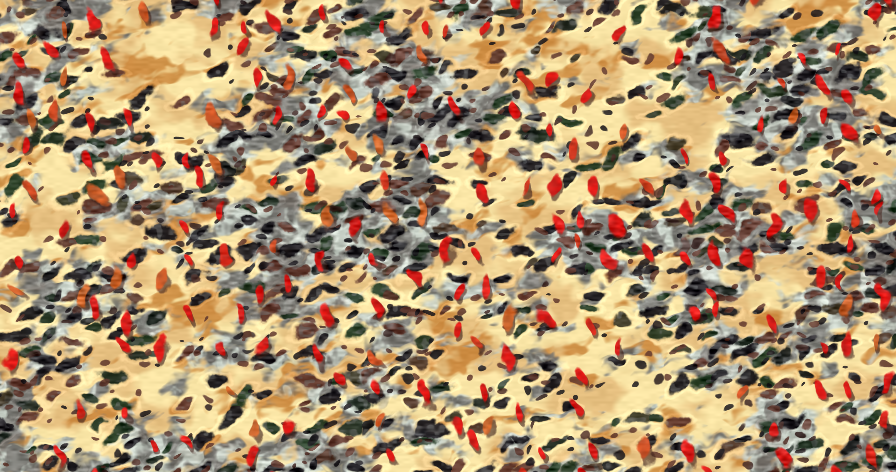
This texture is drawn by a Shadertoy shader. Its source:

```glsl
#define DARK_CELL 0.046
#define DARK_SHARE 0.66
#define DARK_TILT 0.30
#define RED_CELL 0.070
#define RED_SHARE 0.50
#define RED_TILT 1.75
#define CLUSTER_SCALE 8.0
#define WARP 0.016
#define ROUGHNESS 0.85
#define RIPPLE 0.16

const vec3 CREAM = vec3(0.98, 0.90, 0.65);
const vec3 PEACH = vec3(0.90, 0.75, 0.50);
const vec3 OCHRE = vec3(0.78, 0.50, 0.20);
const vec3 SLATE = vec3(0.41, 0.42, 0.43);
const vec3 MIST = vec3(0.74, 0.79, 0.78);
const vec3 INK = vec3(0.10, 0.09, 0.11);
const vec3 MOSS = vec3(0.13, 0.22, 0.13);
const vec3 UMBER = vec3(0.38, 0.22, 0.18);
const vec3 RED = vec3(0.85, 0.09, 0.08);

vec3 hash3(vec2 p) {
    vec3 q = fract(p.xyx * vec3(0.1031, 0.1030, 0.0973));
    q += dot(q, q.yxz + 33.33);
    return fract((q.xxy + q.yzz) * q.zyx);
}

float noise(vec2 p) {
    vec2 i = floor(p), f = fract(p);
    f = f * f * (3.0 - 2.0 * f);
    float low = mix(hash3(i).x, hash3(i + vec2(1, 0)).x, f.x);
    float high = mix(hash3(i + vec2(0, 1)).x, hash3(i + 1.0).x, f.x);
    return mix(low, high, f.y);
}

float fbm(vec2 p) {
    return 0.58 * noise(p) + 0.28 * noise(p * 2.1 + 17.3) + 0.14 * noise(p * 4.3 + 41.7);
}

// Coordinates along and across a direction
vec2 turn(vec2 p, float angle) {
    float c = cos(angle), s = sin(angle);
    return vec2(c * p.x + s * p.y, c * p.y - s * p.x);
}

float cluster(vec2 p) {
    return fbm(p * CLUSTER_SCALE + 60.0);
}

// Scattered ellipses: x = depth inside the nearest one, y = its random tint
vec2 flecks(vec2 p, float cell, vec2 radii, float tilt, float share, float clumping, float seed) {
    vec2 grid = p / cell, home = floor(grid), best = vec2(-3.0, 0.0);
    for (int y = -1; y <= 1; y++)
    for (int x = -1; x <= 1; x++) {
        vec2 id = home + vec2(x, y);
        vec3 place = hash3(id + seed), look = hash3(id + seed + 91.0);
        vec2 centre = id + 0.15 + 0.7 * place.xy;
        float chance = share + clumping * (cluster(centre * cell) - 0.5);
        if (look.x > chance) continue;
        vec2 local = turn(grid - centre, tilt + 1.1 * (place.z - 0.5));
        float depth = 1.0 - length(local / (radii * mix(0.6, 1.25, look.y)));
        if (depth > best.x) best = vec2(depth, look.z);
    }
    return best;
}

float cover(float depth) {
    return smoothstep(-0.18, 0.24, depth);
}

void mainImage(out vec4 fragColor, in vec2 fragCoord) {
    vec2 p = fragCoord / iResolution.y + 3.0;
    vec2 q = p + WARP * (vec2(noise(p * 38.0), noise(p * 38.0 + 70.0)) - 0.5);
    vec2 along = turn(q, DARK_TILT);
    float grain = noise(p * vec2(80.0, 125.0));
    float rough = ROUGHNESS * (fbm(p * 65.0) - 0.5);
    float clump = cluster(q);

    // Warm ground
    float warmth = fbm(q * vec2(11.0, 17.0) + 5.0);
    vec3 col = mix(CREAM, PEACH, smoothstep(0.43, 0.68, warmth));
    float rust = fbm(along * vec2(15.0, 30.0) + 130.0);
    col = mix(col, OCHRE, 0.8 * smoothstep(0.57, 0.73, rust));

    // Grey-blue smears with pale glints
    float streak = fbm(along * vec2(20.0, 36.0) + 220.0);
    float smear = smoothstep(0.48, 0.59, 0.5 * (clump + streak));
    vec3 haze = mix(SLATE, MIST, smoothstep(0.42, 0.68, fbm(q * 36.0 + 310.0)));
    col = mix(col, haze, 0.88 * smear);

    // Dark strokes with a light rim
    vec2 dark = flecks(q, DARK_CELL, vec2(0.52, 0.23), DARK_TILT, DARK_SHARE, 2.2, 7.0);
    dark.x += rough;
    float rim = smoothstep(-0.85, -0.45, dark.x) * (1.0 - smoothstep(-0.40, -0.10, dark.x));
    col += 0.07 * rim;
    vec3 stroke = mix(INK, MOSS, smoothstep(0.35, 0.65, dark.y));
    stroke = mix(stroke, UMBER, smoothstep(0.70, 0.85, dark.y));
    stroke = mix(stroke, SLATE, 0.5 * smoothstep(0.55, 0.85, grain));
    col = mix(col, stroke, 0.94 * cover(dark.x));

    // Small brown and black specks
    vec2 speck = flecks(q, 0.030, vec2(0.33, 0.20), DARK_TILT, 0.36, 1.0, 150.0);
    vec3 speckColour = mix(INK, UMBER, smoothstep(0.3, 0.7, speck.y));
    col = mix(col, speckColour, 0.85 * cover(speck.x + rough));

    // Upright red dabs with dark shaded feet
    vec2 red = flecks(q, RED_CELL, vec2(0.31, 0.14), RED_TILT, RED_SHARE, 0.8, 270.0);
    vec2 shade = flecks(q + vec2(-0.005, 0.009), RED_CELL, vec2(0.31, 0.14), RED_TILT, RED_SHARE, 0.8, 270.0);
    col = mix(col, UMBER * 0.7, 0.65 * cover(shade.x + rough));
    vec3 dab = mix(RED, OCHRE, 0.75 * smoothstep(0.62, 0.95, red.y));
    col = mix(col, dab * (0.85 + 0.3 * grain), 0.95 * cover(red.x + 0.6 * rough));

    // Fine horizontal ripples, strongest in the busy patches
    float ripple = noise(p * vec2(65.0, 190.0) + 400.0) - 0.5;
    col += RIPPLE * ripple * (0.35 + smear + 0.5 * cover(dark.x));
    fragColor = vec4(clamp(col, 0.0, 1.0), 1.0);
}
```
